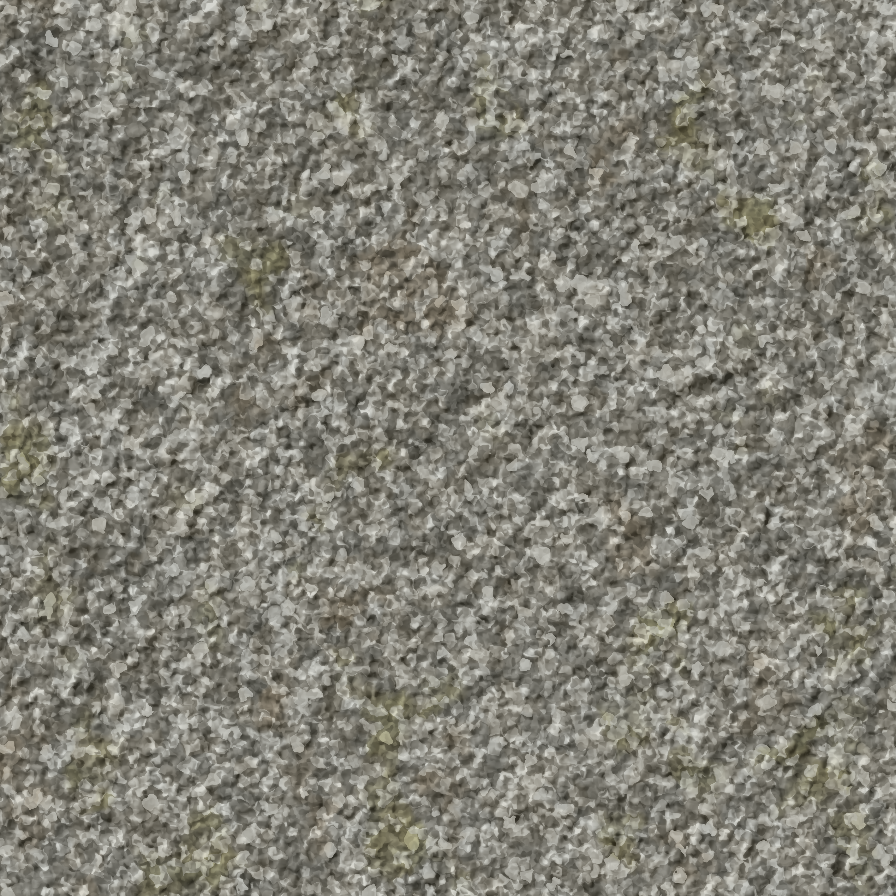
Give the GLSL for this texture, as a WebGL 1 fragment shader.

```glsl
precision highp float;
uniform vec2 u_resolution;

vec3 hash3(vec2 p) {
  vec3 q = fract(p.xyx * vec3(0.1031, 0.1030, 0.0973));
  q += dot(q, q.yxz + 33.33);
  return fract((q.xxy + q.yzz) * q.zyx);
}

// Cellular noise: random cell values blended by distance.
// Low crispness gives soft lumps, high crispness gives flat facets.
float cells(vec2 p, float crispness) {
  vec2 base = floor(p);
  float total = 0.0, weights = 0.0001;
  for (int y = -1; y <= 1; y++) {
    for (int x = -1; x <= 1; x++) {
      vec2 cell = base + vec2(float(x), float(y));
      vec3 rnd = hash3(cell + 71.0);
      vec2 d = cell + 0.08 + 0.84 * rnd.xy - p;
      float w = exp(-crispness * dot(d, d));
      total += w * rnd.z;
      weights += w;
    }
  }
  return total / weights;
}

// Rough surface: faint ridges along the rising diagonal, lumps, and grit
float height(vec2 p) {
  vec2 along = vec2(p.x * 0.6 + p.y * 0.8, p.y * 0.6 - p.x * 0.8);
  return 0.6 * cells(along * vec2(19.0, 29.0) + 40.0, 5.0)
       + 0.5 * cells(along * vec2(50.0, 66.0) + 130.0, 5.0)
       + 0.45 * cells(p * 125.0 + 310.0, 6.0);
}

void main() {
  vec2 uv = gl_FragCoord.xy / min(u_resolution.x, u_resolution.y);

  // Ragged grain outlines
  vec2 warp = vec2(cells(uv * 150.0 + 11.0, 5.0), cells(uv * 150.0 + 507.0, 5.0)) - 0.5;
  vec2 p = uv + 0.0055 * warp;

  // Mineral grains from coarse to fine
  float patches = cells(p * 9.0 + 23.0, 5.0);
  float clump = cells(p * 40.0 + 205.0, 6.0);
  float grain = cells(p * 90.0 + 401.0, 13.0);
  float fine = cells(p * 215.0 + 619.0, 9.0);
  float flake = smoothstep(0.9, 0.95, cells(p * 64.0 + 811.0, 20.0));

  // Light from the upper left
  vec2 lightStep = vec2(-0.0032, 0.0038);
  vec2 surface = uv + 0.002 * warp;
  float slope = height(surface) - height(surface + lightStep);

  // Pale flakes stand out from a darker matrix
  float pale = smoothstep(0.5, 0.66, grain + 0.14 * (fine - 0.5) + 0.12 * (clump - 0.5));
  float tone = 0.45 + 0.47 * slope
    + 0.03 * (patches - 0.5) + 0.06 * (clump - 0.5)
    + 0.08 * (grain - 0.5) + 0.19 * (fine - 0.5)
    + 0.17 * pale * (0.45 + 0.55 * fine);
  tone = mix(tone, max(tone, 0.66 + 0.1 * fine), 0.85 * flake);
  tone = clamp(tone, 0.18, 0.84);

  // Warm grey shadows, cooler pale grains
  vec3 warmGrey = vec3(0.002, -0.006, -0.042);
  vec3 paleGrey = vec3(0.0, 0.0, -0.03);
  vec3 color = tone + mix(warmGrey, paleGrey, smoothstep(0.5, 0.78, tone));
  color += vec3(0.014, 0.002, -0.014) * (cells(p * 50.0 + 907.0, 9.0) - 0.5);

  // Sparse moss and rust stains, strongest in the dark matrix
  float stain = cells(p * vec2(15.0, 11.0) + 61.0, 6.0) + 0.3 * (clump - 0.5);
  float moss = smoothstep(0.74, 1.05, stain) * (1.0 - 0.6 * pale);
  float rust = smoothstep(0.24, -0.05, stain) * (1.0 - 0.5 * pale);
  color *= mix(vec3(1.0), vec3(0.94, 0.93, 0.78), moss);
  color *= mix(vec3(1.0), vec3(1.0, 0.96, 0.91), rust);

  gl_FragColor = vec4(color, 1.0);
}
```
